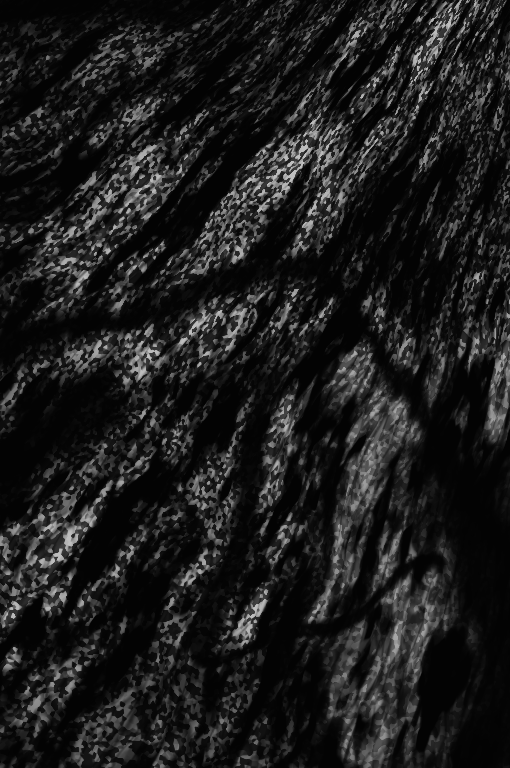
Reproduce this texture procedurally as a Shadertoy shader.

```glsl
// Dark, fibrous rock face: raking light on slanted strata, cut by black gullies.

const vec3  SHADOW      = vec3(0.012);
const vec3  HIGHLIGHT   = vec3(0.80);
const float EXPOSURE    = 1.45;
const float AMBIENT     = 0.30;            // light outside the lit patches
const float LIT_RADIUS  = 0.075;
const vec2  FAN_POLE    = vec2(0.90, 1.50); // strata converge here
const vec2  SLAB_FREQ   = vec2(30.0, 6.0);  // cells across, along the strata
const vec2  STREAK_FREQ = vec2(75.0, 17.0);
const vec2  FIBRE_FREQ  = vec2(150.0, 45.0);
const vec2  GRAIN_FREQ  = vec2(270.0, 190.0);

// Segments as start.xy, end.xy in canvas heights
const vec4 LIT[8] = vec4[8](
    vec4(0.03, 0.17, 0.20, 0.42), vec4(0.32, 0.22, 0.42, 0.56),
    vec4(0.40, 0.25, 0.49, 0.50), vec4(0.51, 0.05, 0.55, 0.25),
    vec4(0.61, 0.45, 0.67, 0.58), vec4(0.12, 0.65, 0.24, 0.76),
    vec4(0.36, 0.75, 0.58, 0.98), vec4(0.20, 0.56, 0.32, 0.61));
const vec4 GULLY[6] = vec4[6](
    vec4(0.35, 0.50, 0.27, 0.14), vec4(0.44, 0.40, 0.37, 0.12),
    vec4(0.62, 0.36, 0.66, 0.03), vec4(0.00, 0.40, 0.12, 0.46),
    vec4(0.28, 0.13, 0.57, 0.26), vec4(0.00, 1.00, 0.20, 1.00));
const float GULLY_WIDTH[6] = float[6](0.018, 0.014, 0.075, 0.050, 0.010, 0.050);

vec3 hash3(vec2 p) {
    vec3 q = fract(p.xyx * vec3(0.1031, 0.1030, 0.0973));
    q += dot(q, q.yxz + 33.33);
    return fract((q.xxy + q.yzz) * q.zyx);
}

// Cellular noise: x = blended cell shade, y = distance to the cell border
vec2 cells(vec2 p) {
    vec2 base = floor(p), f = p - base;
    float near = 9.0, second = 9.0, shade = 0.0, total = 0.0;
    for (int j = -1; j <= 1; j++)
    for (int i = -1; i <= 1; i++) {
        vec2 cell = vec2(i, j);
        vec3 h = hash3(base + cell);
        vec2 away = cell + h.xy - f;
        float d2 = dot(away, away), d = sqrt(d2);
        float weight = exp(-8.0 * d2);
        shade += weight * h.z;
        total += weight;
        second = min(second, max(near, d));
        near = min(near, d);
    }
    return vec2(shade / total, second - near);
}

float segmentDistance(vec2 p, vec4 s) {
    vec2 a = p - s.xy, b = s.zw - s.xy;
    return length(a - b * clamp(dot(a, b) / dot(b, b), 0.0, 1.0));
}

// Layered sines that roughen outlines and bend the strata
vec2 wobble(vec2 p) {
    vec2 w = vec2(0.0);
    float amp = 0.010, freq = 19.0;
    for (int i = 0; i < 4; i++) {
        w += amp * sin(freq * (p.yx + 0.6 * p) + vec2(1.3, 4.1) * float(i + 1));
        p = mat2(0.8, 0.6, -0.6, 0.8) * p;
        amp *= 0.55;
        freq *= 1.9;
    }
    return w;
}

// Large-scale light: lit patches minus gullies and the long bent crack
float illumination(vec2 p) {
    float lit = 0.0;
    for (int i = 0; i < 8; i++) {
        float d = segmentDistance(p, LIT[i]) / LIT_RADIUS;
        lit = max(lit, exp(-d * d));
    }
    float light = mix(AMBIENT, 1.0, lit);
    for (int i = 0; i < 6; i++) {
        float d = segmentDistance(p, GULLY[i]) / GULLY_WIDTH[i];
        light *= mix(0.06, 1.0, smoothstep(0.35, 1.4, d));
    }
    float bend = max(p.x - 0.40, 0.0);
    float crack = abs(p.y - (0.545 + 0.28 * p.x - 1.6 * bend));
    crack *= bend > 0.0 ? 0.68 : 0.96;
    return light * mix(0.04, 1.0, smoothstep(0.005, 0.034, crack));
}

void mainImage(out vec4 fragColor, in vec2 fragCoord) {
    vec2 p = fragCoord / iResolution.y;
    vec2 bent = p + wobble(p);

    // Fan coordinates: x across the strata, y along them
    vec2 ray = FAN_POLE - p - 0.35 * wobble(p);
    vec2 strata = vec2(1.15 * atan(ray.x, ray.y), length(ray));

    vec2 slab   = cells(strata * SLAB_FREQ);
    vec2 streak = cells(strata * STREAK_FREQ + 17.0);
    vec2 fibre  = cells(strata * FIBRE_FREQ + 43.0);
    float grain = cells(strata * GRAIN_FREQ + 91.0).x;

    // Stacked relief with dark seams between the strata
    float relief = 0.36 * slab.x + 0.38 * streak.x + 0.26 * fibre.x;
    float tone = smoothstep(0.33, 0.82, relief);
    tone *= mix(0.35, 1.0, smoothstep(0.0, 0.22, slab.y));
    tone *= mix(0.55, 1.0, smoothstep(0.0, 0.25, streak.y));

    // Sparkling grain, calmer on the smooth slabs at lower right
    float smoothRock = smoothstep(0.30, 0.48, bent.x) * smoothstep(0.60, 0.48, bent.y);
    float sparkle = 0.22 + 1.75 * smoothstep(0.35, 0.85, grain);
    tone *= mix(sparkle, 0.85, 0.6 * smoothRock);

    tone *= EXPOSURE * illumination(bent);
    fragColor = vec4(mix(SHADOW, HIGHLIGHT, 1.0 - exp(-tone)), 1.0);
}
```
